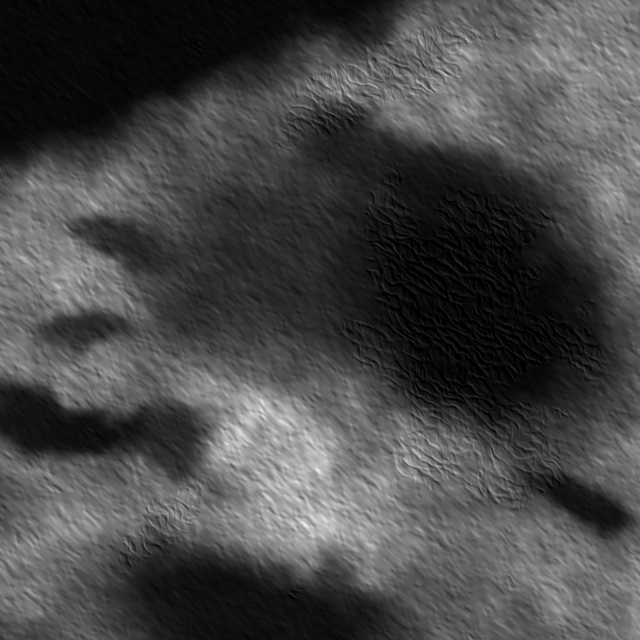
A WebGL 2 fragment shader for this texture:

```glsl
#version 300 es
precision highp float;
// Grey rocky relief under a low light: soft broad shadows and pale ridges,
// covered by fine embossed grain (stretched value noise) and by ragged
// patches of sharp wrinkles (borders of stretched cellular noise).
uniform vec2 u_resolution;
out vec4 fragColor;

const vec2 LIGHT_STEP = vec2(0.0019, 0.0024);

vec2 hash2(vec2 cell) {
  vec3 q = fract(cell.xyx * vec3(0.1031, 0.1030, 0.0973));
  q += dot(q, q.yzx + 33.33);
  return fract((q.xx + q.yz) * q.zy);
}

float valueNoise(vec2 p) {
  vec2 cell = floor(p), f = fract(p);
  f = f * f * f * (f * (f * 6.0 - 15.0) + 10.0);
  float low = mix(hash2(cell).x, hash2(cell + vec2(1, 0)).x, f.x);
  float high = mix(hash2(cell + vec2(0, 1)).x, hash2(cell + vec2(1, 1)).x, f.x);
  return mix(low, high, f.y);
}

// Three octaves, centred on zero
float fbm(vec2 p) {
  float sum = -0.4375, amplitude = 0.5;
  for (int i = 0; i < 3; i++) {
    sum += amplitude * valueNoise(p);
    p = mat2(1.6, 1.2, -1.2, 1.6) * p + 7.3;
    amplitude *= 0.5;
  }
  return sum;
}

vec2 fbm2(vec2 p) {
  return vec2(fbm(p + 3.0), fbm(p + 17.0));
}

// Raised lines along the borders of cells
float cellRidges(vec2 p, float width) {
  vec2 cell = floor(p), f = fract(p);
  float nearest = 9.0, second = 9.0;
  for (int y = -1; y <= 1; y++)
    for (int x = -1; x <= 1; x++) {
      vec2 offset = vec2(x, y);
      float d = length(offset + hash2(cell + offset) - f);
      second = min(second, max(nearest, d));
      nearest = min(nearest, d);
    }
  return 1.0 - smoothstep(0.0, width, second - nearest);
}

vec2 rotate(vec2 p, float angle) {
  float c = cos(angle), s = sin(angle);
  return vec2(c * p.x + s * p.y, c * p.y - s * p.x);
}

// Soft ellipse: 1 in the middle, 0 outside
float blob(vec2 p, vec2 centre, vec2 radii, float angle) {
  return 1.0 - smoothstep(0.45, 1.35, length(rotate(p - centre, angle) / radii));
}

// Short streaks that fall to the right
float grainHeight(vec2 p) {
  vec2 q = rotate(p + 0.012 * fbm2(p * 26.0), -0.75) * vec2(58.0, 104.0);
  return 0.5 * valueNoise(q) + 0.3 * valueNoise(q * 1.9 + 5.0);
}

float wrinkleHeight(vec2 p) {
  vec2 bent = p + 0.03 * fbm2(p * 20.0) + 0.006 * fbm2(p * 90.0);
  float creases = cellRidges(rotate(bent, -0.6) * vec2(20.0, 66.0), 0.4);
  float branches = cellRidges(rotate(bent, -1.2) * vec2(34.0, 92.0) + 9.0, 0.5);
  return 0.8 * creases + 0.5 * branches;
}

// Broad light and shade
float broadTone(vec2 p) {
  float tone = 0.39 + 0.42 * fbm(rotate(p, -0.5) * vec2(5.0, 9.0));
  tone = mix(tone, 0.52, 0.8 * blob(p, vec2(1.0, 0.82), vec2(0.17, 0.30), 0.2));
  tone = mix(tone, 0.51, 0.7 * blob(p, vec2(0.92, 0.05), vec2(0.22, 0.08), -0.6));
  tone = mix(tone, 0.60, 0.8 * blob(p, vec2(0.15, 0.55), vec2(0.10, 0.04), -0.3));
  tone = mix(tone, 0.67, blob(p, vec2(0.45, 0.25), vec2(0.23, 0.08), -0.85));

  // Central shadow, deepest on its right side
  tone = mix(tone, 0.15, 0.9 * blob(p, vec2(0.49, 0.57), vec2(0.28, 0.17), -0.1));
  tone = mix(tone, 0.10, 0.9 * blob(p, vec2(0.61, 0.74), vec2(0.19, 0.07), -0.2));
  tone = mix(tone, 0.03, blob(p, vec2(0.75, 0.52), vec2(0.25, 0.20), -0.6));

  // Lesser hollows
  tone = mix(tone, 0.06, blob(p, vec2(0.40, 0.03), vec2(0.29, 0.11), -0.2));
  tone = mix(tone, 0.05, 0.95 * blob(p, vec2(0.11, 0.34), vec2(0.20, 0.045), -0.1));
  tone = mix(tone, 0.14, 0.8 * blob(p, vec2(0.28, 0.30), vec2(0.08, 0.04), -1.0));
  tone = mix(tone, 0.13, 0.85 * blob(p, vec2(0.20, 0.61), vec2(0.09, 0.035), -0.2));
  tone = mix(tone, 0.13, 0.85 * blob(p, vec2(0.13, 0.485), vec2(0.07, 0.03), 0.1));
  tone = mix(tone, 0.06, 0.95 * blob(p, vec2(0.89, 0.23), vec2(0.11, 0.035), -0.4));

  // Curved shadow across the upper left
  float edge = 0.70 + 0.30 * p.x + 0.18 * p.x * p.x;
  return mix(tone, 0.03, smoothstep(-0.035, 0.08, p.y - edge));
}

// Ragged areas where the surface is wrinkled
float wrinkleMask(vec2 p) {
  float area = blob(p, vec2(0.72, 0.50), vec2(0.19, 0.23), 0.5);
  area = max(area, blob(p, vec2(0.58, 0.87), vec2(0.22, 0.05), 0.5));
  area = max(area, blob(p, vec2(0.74, 0.28), vec2(0.19, 0.06), -0.1));
  area = max(area, blob(p, vec2(0.26, 0.19), vec2(0.09, 0.04), 0.8));
  return smoothstep(0.42, 0.62, area + 1.7 * fbm(p * 15.0));
}

void main() {
  vec2 p = gl_FragCoord.xy / min(u_resolution.x, u_resolution.y);
  vec2 warp = 0.08 * fbm2(p * 7.0) + 0.05 * fbm2(p * 17.0 + 40.0);
  float tone = broadTone(p + warp) * (1.0 + 0.5 * fbm(p * 22.0 + 60.0));
  float grain = grainHeight(p) - grainHeight(p + LIGHT_STEP);
  float wrinkle = wrinkleHeight(p) - wrinkleHeight(p + LIGHT_STEP);
  float shade = tone * (1.0 + 0.85 * grain) + 0.04 * grain;
  shade += wrinkleMask(p) * wrinkle * (0.08 + 0.18 * tone);
  fragColor = vec4(vec3(clamp(shade, 0.0, 1.0)), 1.0);
}
```
